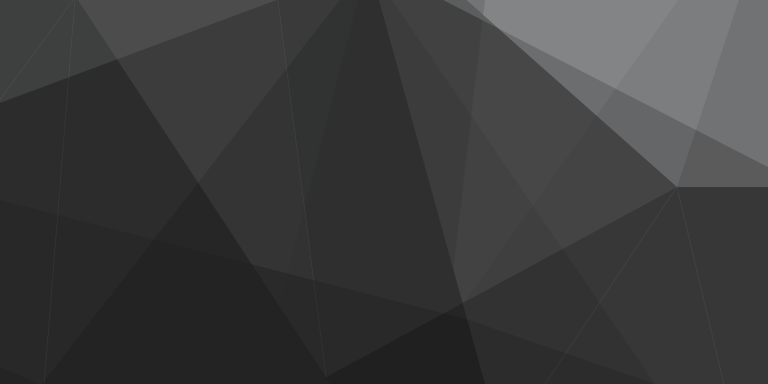
This background is drawn by a Shadertoy shader. Its source:

```glsl
// Low-poly backdrop of overlapping grey facets with a bright upper right corner.

// Antialiased half-plane: 1 east of a downward line, or above a rightward one.
float side(vec2 p, vec2 a, vec2 b, float pixel) {
    vec2 d = normalize(b - a);
    vec2 q = p - a;
    return smoothstep(-0.7 * pixel, 0.7 * pixel, d.x * q.y - d.y * q.x);
}

// Hairline along the segment a-b.
float hairline(vec2 p, vec2 a, vec2 b, float pixel) {
    vec2 d = b - a;
    vec2 q = p - a;
    float dist = length(q - d * clamp(dot(q, d) / dot(d, d), 0.0, 1.0));
    float halfWidth = 0.0012;
    return 1.0 - smoothstep(halfWidth - 0.5 * pixel, halfWidth + 0.5 * pixel, dist);
}

// Dark facets on the left, under the pale top corner.
float westShade(vec2 p, float eastOfRidge, float aboveSlope, float pixel) {
    float shade = mix(0.172, 0.150, eastOfRidge);
    shade -= 0.014 * (1.0 - aboveSlope);
    float corner = side(p, vec2(0.0, 0.044), vec2(0.104, 0.0), pixel);
    shade -= 0.015 * (1.0 - corner);
    float aboveEave = side(p, vec2(0.0, 0.732), vec2(0.720, 1.0), pixel);
    return mix(shade, 0.245, aboveEave);
}

// Central facets between the two long descending edges.
float middleShade(vec2 p, float eastOfRidge, float aboveSlope, float pixel) {
    float eastOfSeam = side(p, vec2(0.724, 1.0), vec2(0.849, 0.018), pixel);
    float eastOfFold = side(p, vec2(0.932, 1.0), vec2(0.674, 0.0), pixel);
    float shade = mix(0.235, 0.203, eastOfRidge);
    shade -= 0.009 * eastOfSeam + 0.008 * eastOfFold;
    shade = mix(0.163 - 0.004 * eastOfFold, shade, aboveSlope);
    float aboveEave = side(p, vec2(0.0, 0.732), vec2(0.720, 1.0), pixel);
    return mix(shade, 0.298, aboveEave);
}

// Dark ground facets below the rising edge on the right.
float groundShade(vec2 p, float eastOfBeam, float pixel) {
    float aboveDip = side(p, vec2(1.214, 0.169), vec2(1.706, 0.0), pixel);
    return mix(mix(0.172, 0.195, aboveDip), 0.217, eastOfBeam);
}

// Bright facets of the upper right corner.
float brightShade(float aboveRay, float eastOfFan, float eastOfBlade, float eastOfSpike) {
    float shade = mix(0.425, 0.515, aboveRay);
    shade -= 0.027 * eastOfFan + 0.043 * eastOfSpike;
    return mix(0.45, shade, eastOfBlade);
}

void mainImage(out vec4 fragColor, in vec2 fragCoord) {
    vec2 p = fragCoord / iResolution.y;
    float pixel = 1.0 / iResolution.y;

    // Vertices shared by several edges
    vec2 hub = vec2(1.763, 0.513);
    vec2 foot = vec2(0.849, 0.018);

    // Long edges that divide the canvas
    float eastOfCliff = side(p, vec2(0.203, 1.0), foot, pixel);
    float eastOfRidge = side(p, vec2(0.885, 1.0), vec2(0.109, 0.0), pixel);
    float eastOfWall = side(p, vec2(0.987, 1.0), vec2(1.263, 0.0), pixel);
    float eastOfBeam = side(p, vec2(1.021, 1.0), vec2(1.706, 0.0), pixel);
    float eastOfBlade = side(p, vec2(1.263, 1.0), vec2(1.167, 0.185), pixel);
    float eastOfFan = side(p, vec2(1.766, 1.0), vec2(1.208, 0.211), pixel);
    float eastOfSpike = side(p, vec2(1.924, 1.0), hub, pixel);
    float eastOfGlow = side(p, vec2(1.214, 1.0), hub, pixel);
    float aboveSlope = side(p, vec2(0.0, 0.479), vec2(1.214, 0.169), pixel);
    float aboveRise = side(p, foot, hub, pixel);
    float aboveShelf = side(p, hub, hub + vec2(1.0, 0.0), pixel);
    float aboveRay = side(p, vec2(1.154, 1.0), vec2(2.0, 0.565), pixel);

    // Left and central facets
    float west = westShade(p, eastOfRidge, aboveSlope, pixel);
    float middle = middleShade(p, eastOfRidge, aboveSlope, pixel);
    middle = mix(mix(0.127, 0.145, aboveSlope), middle, aboveRise);
    float shade = mix(west, middle, eastOfCliff);

    // Right facets, above and below the rising edge
    float upper = 0.235 + 0.022 * eastOfBlade + 0.020 * eastOfBeam - 0.010 * eastOfFan;
    float ground = groundShade(p, eastOfBeam, pixel);
    float right = mix(ground, upper, max(aboveRise, aboveShelf));
    shade = mix(shade, right, eastOfWall);

    // Bright corner and the sliver beside it
    float bright = brightShade(aboveRay, eastOfFan, eastOfBlade, eastOfSpike);
    shade = mix(shade, 0.36, aboveRay * (1.0 - eastOfGlow));
    shade = mix(shade, bright, eastOfGlow * aboveShelf);

    // Faint seams
    float seams = hairline(p, vec2(0.724, 1.0), foot, pixel);
    seams = max(seams, hairline(p, hub, vec2(1.419, 0.0), pixel));
    seams = max(seams, hairline(p, hub, vec2(1.885, 0.0), pixel));
    seams = max(seams, hairline(p, vec2(0.195, 1.0), vec2(0.115, 0.0), pixel));
    seams = max(seams, hairline(p, vec2(0.190, 1.0), vec2(0.0, 0.740), pixel));
    shade += 0.035 * seams;

    // Slightly cool tint in the lighter greys
    float cool = smoothstep(0.15, 0.45, shade);
    fragColor = vec4(vec3(shade) + cool * vec3(0.0, 0.004, 0.008), 1.0);
}
```
